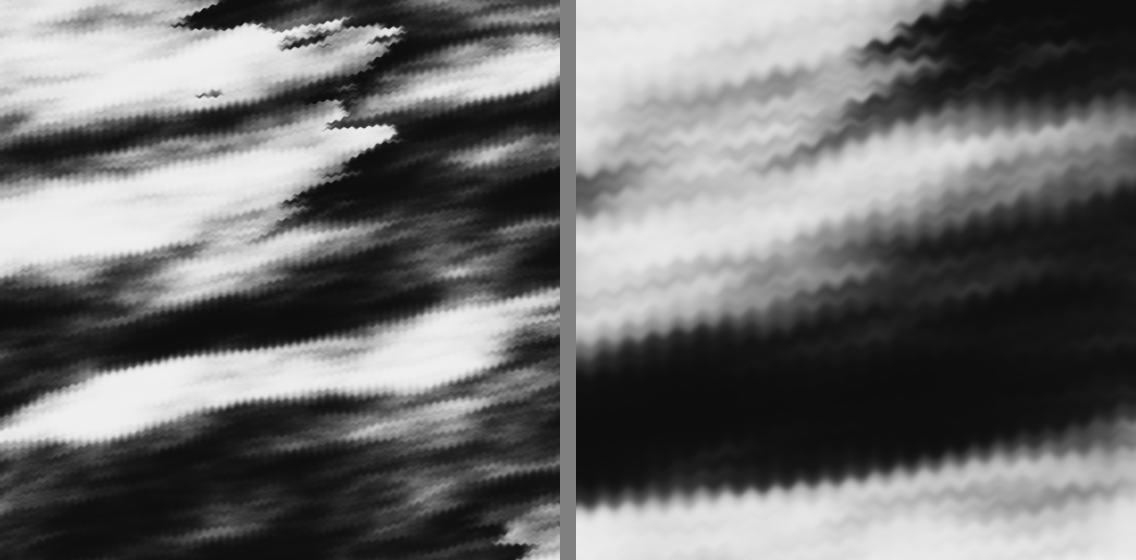
Left: the whole. Right: its middle third, enlarged.
Write a Shadertoy shader that draws this texture.

```glsl
// Soft black and white streaks, brushed along a gently rising diagonal.

// Tunable values, in units of the canvas
const float STREAK_ANGLE = 0.20;               // radians above horizontal
const vec2  STREAK_FREQ = vec2(1.9, 8.0);      // cells along and across the brushing
const int   OCTAVES = 5;
const float OCTAVE_GAIN = 0.52;
const float STREAK_STRENGTH = 2.6;
const float EDGE_WIDTH = 0.022;
const vec2  EDGE_WARP = vec2(0.42, 0.035);
const float SERRATION_COUNT = 68.0;
const float SERRATION_DEPTH = 0.0016;
const float DARK_LEVEL = -0.53;
const float LIGHT_LEVEL = 1.08;
const float CONTRAST = 2.95;
const float TONE_BIAS = -0.95;
const vec3  BLACK = vec3(0.05);
const vec3  WHITE = vec3(0.94);

// Light masses in brushed coordinates: centre, half size
const int MASS_COUNT = 4;
const vec4 LIGHT_MASSES[MASS_COUNT] = vec4[](
    vec4(0.27, 0.74, 0.46, 0.255),
    vec4(0.65, 0.23, 0.50, 0.055),
    vec4(1.04, 0.70, 0.24, 0.040),
    vec4(0.99, -0.14, 0.18, 0.055));

// Integer hash giving a unit gradient for each lattice point
vec2 gradientAt(vec2 cell) {
    uvec2 k = uvec2(ivec2(cell)) * uvec2(1597u, 3571u);
    uint h = (k.x ^ k.y) * 74531u + 9176u;
    h = (h ^ (h >> 15)) * 48271u;
    h = (h ^ (h >> 13)) * 69621u;
    h ^= h >> 16;
    float angle = float(h & 65535u) / 65536.0 * 6.28319;
    return vec2(cos(angle), sin(angle));
}

float gradientNoise(vec2 p) {
    vec2 cell = floor(p);
    vec2 f = p - cell;
    vec2 u = f * f * f * (f * (f * 6.0 - 15.0) + 10.0);
    float a = dot(gradientAt(cell), f);
    float b = dot(gradientAt(cell + vec2(1, 0)), f - vec2(1, 0));
    float c = dot(gradientAt(cell + vec2(0, 1)), f - vec2(0, 1));
    float d = dot(gradientAt(cell + vec2(1, 1)), f - vec2(1, 1));
    return mix(mix(a, b, u.x), mix(c, d, u.x), u.y);
}

float streakNoise(vec2 p) {
    float sum = 0.0;
    float amplitude = 1.0;
    for (int i = 0; i < OCTAVES; i++) {
        sum += amplitude * gradientNoise(p);
        p = p * 2.03 + vec2(17.3, 31.7);
        amplitude *= OCTAVE_GAIN;
    }
    return sum;
}

// Union of rounded masses, sharp along the brushing and soft at the ends
float lightMask(vec2 p) {
    float mask = 0.0;
    for (int i = 0; i < MASS_COUNT; i++) {
        vec4 mass = LIGHT_MASSES[i];
        vec2 q = (p - mass.xy) / mass.zw;
        q *= q;
        float edge = (sqrt(length(q)) - 1.0) * mass.w;
        mask = max(mask, 1.0 - smoothstep(-EDGE_WIDTH, EDGE_WIDTH, edge));
    }
    return mask;
}

void mainImage(out vec4 fragColor, in vec2 fragCoord) {
    vec2 uv = fragCoord / iResolution.xy;

    // Turn into brushed coordinates, with a faint serration on the edges
    float c = cos(STREAK_ANGLE);
    float s = sin(STREAK_ANGLE);
    vec2 p = vec2(c * uv.x + s * uv.y, c * uv.y - s * uv.x);
    p.y += SERRATION_DEPTH * sin(6.28319 * SERRATION_COUNT * uv.x);

    // Bend the streaks slightly
    p.y += 0.03 * gradientNoise(p * vec2(2.1, 2.6) + 5.2);

    // Light masses with frayed outlines, over finer streaks
    vec2 fray = vec2(streakNoise(p * STREAK_FREQ * 1.2 + 41.0),
                     streakNoise(p * STREAK_FREQ * 0.9 + 73.0));
    float tone = mix(DARK_LEVEL, LIGHT_LEVEL, lightMask(p + EDGE_WARP * fray));
    tone += STREAK_STRENGTH * streakNoise(p * STREAK_FREQ + 11.0);

    // Logistic tone curve crowds the values towards black and white
    float light = 1.0 / (1.0 + exp(-(CONTRAST * tone + TONE_BIAS)));
    fragColor = vec4(mix(BLACK, WHITE, light), 1.0);
}
```
